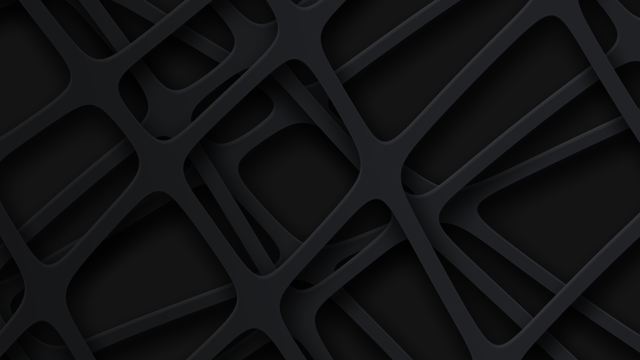
Reproduce this background procedurally as a Shadertoy shader.

```glsl
float hash(float n) {
    return fract(sin(n * 12.99) * 4375.85);
}

// Signed distance to a web of crossing bars; the exponential blend rounds each opening
float web(vec2 p, float seed, vec2 headings, float spacing, float halfWidth) {
    const float sharpness = 31.0;
    float sum = 0.0;
    for (int family = 0; family < 2; family++) {
        for (int i = 0; i < 6; i++) {
            float id = seed + float(family) * 17.0 + float(i) * 2.37;
            float angle = headings[family] + 0.26 * (hash(id) - 0.5);
            vec2 along = vec2(cos(angle), sin(angle));
            float offset = (float(i) - 2.5 + 0.6 * (hash(id + 5.1) - 0.5)) * spacing;
            float bend = 0.014 * sin(3.6 * dot(p, along) + 6.28 * hash(id + 9.7));
            float across = dot(p, vec2(-along.y, along.x)) - offset + bend;
            sum += exp(-sharpness * abs(across));
        }
    }
    return -log(sum) / sharpness - halfWidth;
}

void mainImage(out vec4 fragColor, in vec2 fragCoord) {
    vec2 p = (fragCoord - 0.5 * iResolution.xy) / iResolution.y;
    float px = 0.6 / iResolution.y;
    vec2 toLight = normalize(vec2(-0.4, 0.92));

    // Floor
    vec3 color = vec3(0.080, 0.080, 0.084);

    // Webs from the deepest to the nearest
    for (int layer = 0; layer < 3; layer++) {
        float depth = float(layer);
        float seed = 3.7 + depth * 41.3;
        float spacing = 0.60 - 0.05 * depth;
        float halfWidth = 0.020 + 0.002 * depth;
        vec2 headings = vec2(-0.72 - 0.13 * depth, 0.52 + 0.08 * depth);

        float d = web(p, seed, headings, spacing, halfWidth);
        float caster = web(p + 0.036 * toLight, seed, headings, spacing, halfWidth);
        float nearby = web(p + 0.003 * toLight, seed, headings, spacing, halfWidth);
        float facing = clamp((nearby - d) / 0.003, 0.0, 1.0);

        // Soft shadow on everything below
        color *= mix(0.26, 1.0, smoothstep(-0.03, 0.065, caster));

        // Bar face, brighter toward the right
        float glow = smoothstep(-0.95, 0.45, p.x + 0.25 * p.y);
        vec3 face = mix(vec3(0.084, 0.087, 0.092), vec3(0.126, 0.131, 0.143), glow);
        face *= 0.95 + 0.03 * depth;

        // Lit bevel and a crisp rim along the edges that face the light
        float bevel = smoothstep(-px, px, d + 0.010 * facing) * facing;
        float rim = smoothstep(-px, px, d + 0.004) * (0.2 + 0.8 * facing);
        face += vec3(0.99, 1.0, 1.05) * (0.048 * bevel + 0.035 * rim) * (0.6 + 0.4 * glow);

        color = mix(color, face, smoothstep(px, -px, d));
    }

    fragColor = vec4(color, 1.0);
}
```
